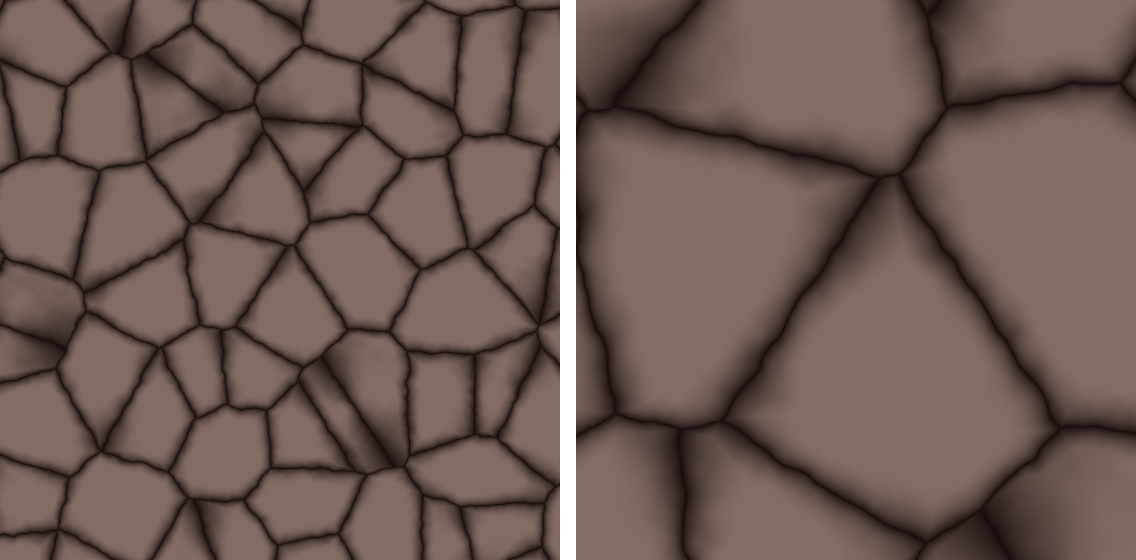
Left, the full canvas; right, a detail of the centre.
Write a three.js fragment shader that draws this texture.

```glsl
// Cracked stone: irregular angular plates parted by thin dark cracks with soft halos.
// A cellular pattern (second minus first nearest distance) is warped by noise,
// then the gap is eased into a ramp from crack colour to plate colour.

varying vec2 vUv;

const float PLATES_ACROSS = 7.0;
const float HALO_WIDTH = 0.33;
const float WOBBLE = 0.075;
const vec3 CRACK_COLOUR = vec3(0.09, 0.047, 0.042);
const vec3 PLATE_COLOUR = vec3(0.515, 0.425, 0.395);

// Two random values per lattice point, without sine
vec2 hash2(vec2 p) {
  vec3 q = fract(vec3(p.xyx) * vec3(0.1031, 0.1030, 0.0973));
  q += dot(q, q.yzx + 33.33);
  return fract((q.xx + q.yz) * q.zy);
}

// Smooth value noise with two independent channels
vec2 noise2(vec2 p) {
  vec2 cell = floor(p);
  vec2 f = fract(p);
  vec2 blend = f * f * (3.0 - 2.0 * f);
  vec2 low = mix(hash2(cell), hash2(cell + vec2(1.0, 0.0)), blend.x);
  vec2 high = mix(hash2(cell + vec2(0.0, 1.0)), hash2(cell + 1.0), blend.x);
  return mix(low, high, blend.y);
}

// Layered noise, in the range 0 to 1
vec2 fbm2(vec2 p) {
  vec2 sum = vec2(0.0);
  float weight = 0.5;
  for (int i = 0; i < 3; i++) {
    sum += weight * noise2(p);
    p = p * 2.03 + 17.3;
    weight *= 0.5;
  }
  return sum / 0.875;
}

// Gap between the two nearest seeds: zero on a crack, growing into each plate
float plateGap(vec2 p) {
  vec2 home = floor(p);
  float nearest = 8.0;
  float second = 8.0;
  for (int y = -2; y <= 2; y++) {
    for (int x = -2; x <= 2; x++) {
      vec2 cell = home + vec2(float(x), float(y));
      float d = length(cell + hash2(cell + 41.0) - p);
      second = min(second, max(nearest, d));
      nearest = min(nearest, d);
    }
  }
  return second - nearest;
}

// Steep at the crack, levelling off at the halo's outer rim
float haloRamp(float gap, float width) {
  float rest = 1.0 - clamp(gap / width, 0.0, 1.0);
  return pow(1.0 - rest * rest, 0.75);
}

void main() {
  vec2 p = vUv * PLATES_ACROSS;

  // Ragged crack lines
  vec2 warped = p + WOBBLE * (fbm2(p * 5.0 + 7.0) - 0.5);

  // Mottled halo depth
  float mottle = mix(0.7, 1.3, fbm2(p * 4.0 + 90.0).x);
  float ramp = haloRamp(plateGap(warped) * mottle, HALO_WIDTH);

  gl_FragColor = vec4(mix(CRACK_COLOUR, PLATE_COLOUR, ramp), 1.0);
}
```
